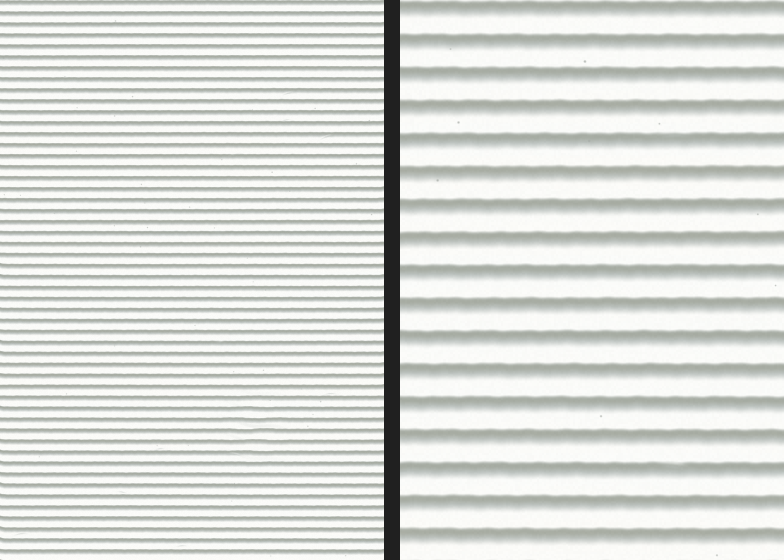
Left: the whole. Right: its middle third, enlarged.
A Shadertoy shader for this texture:

```glsl
const float RIDGES = 51.0;         // repeats down the sheet
const float PHASE = 0.26;          // offset of the first groove
const float GROOVE_TOP = -0.27;    // groove limits within one repeat
const float GROOVE_BOTTOM = 0.35;
const float EDGE_SOFT = 0.16;
const float WAVER = 0.006;         // drift of the grooves along x
const float ROUGHNESS = 0.018;
const float CURL_WIDTH = 0.004;    // bent ends at the sheet borders
const float CURL_LIFT = 0.12;
const float SPECK_CELLS = 90.0;
const float SPECK_SHARE = 0.012;
const int CREASES = 12;
const vec2 DENT_CENTRE = vec2(0.455, 0.235);
const vec2 DENT_SIZE = vec2(0.050, 0.060);

const vec3 PAPER = vec3(0.983, 0.984, 0.974);
const vec3 SHADE = vec3(0.740, 0.764, 0.750);
const vec3 DEEP = vec3(0.655, 0.675, 0.637);
const vec3 SPECK = vec3(0.64, 0.66, 0.64);

float hash(vec2 p) {
    vec3 q = fract(vec3(p.xyx) * 0.1031);
    q += dot(q, q.yzx + 33.33);
    return fract((q.x + q.y) * q.z);
}

// Layered sines along a ridge, different in each row
float ripple(float x, float row) {
    float phase = 6.283 * hash(vec2(row, 3.0));
    return sin(x * 127.0 + phase) * 0.2
         + sin(x * 263.0 + phase * 2.3) * 0.4
         + sin(x * 563.0 + phase * 4.1) * 0.4;
}

// Sparse round flecks, one candidate per cell
float specks(vec2 p, float pixel) {
    vec2 cell = floor(p * SPECK_CELLS);
    vec2 jitter = 0.25 + 0.5 * vec2(hash(cell + 17.0), hash(cell + 59.0));
    float radius = mix(0.0003, 0.0009, hash(cell + 83.0));
    float d = length(p - (cell + jitter) / SPECK_CELLS) - radius;
    return step(hash(cell + 5.0), SPECK_SHARE) * (1.0 - smoothstep(-pixel, pixel, d));
}

// Short curved folds: x is shadow, y is the lit side
vec2 creases(vec2 p, float aspect) {
    vec2 fold = vec2(0.0);
    for (int i = 0; i < CREASES; i++) {
        float id = float(i);
        vec2 centre = vec2(aspect * sqrt(hash(vec2(id, 11.0))), hash(vec2(id, 29.0)));
        vec2 d = p - centre;
        float len = mix(0.004, 0.010, hash(vec2(id, 41.0)));
        d.y += d.x * (hash(vec2(id, 53.0)) - 0.5) * 0.6 + d.x * d.x * 12.0;
        float along = exp(-d.x * d.x / (len * len));
        float across = d.y / 0.0012;
        fold.x += along * exp(-across * across);
        fold.y += along * exp(-(across - 2.0) * (across - 2.0));
    }
    return min(fold, 1.0);
}

void mainImage(out vec4 fragColor, in vec2 fragCoord) {
    float pixel = 1.0 / iResolution.y;
    float aspect = iResolution.x * pixel;
    vec2 p = fragCoord * pixel;

    // Ridge coordinate, running downward and centred on the groove
    float drift = WAVER * (sin(p.x * 7.0 + p.y * 5.0) + 0.6 * sin(p.x * 17.0 - p.y * 23.0));
    float y = (1.0 - p.y) * RIDGES + PHASE + drift;
    float row = floor(y);
    float t = y - row - 0.5;
    float rowTone = hash(vec2(row, 7.0));

    // Wear that bends the grooves
    vec2 fromDent = (p - DENT_CENTRE) / DENT_SIZE;
    float dent = exp(-dot(fromDent, fromDent));
    float leftCurl = exp(-p.x / CURL_WIDTH) * hash(vec2(row, 13.0)) * mix(1.0, 0.3, p.y);
    float rightCurl = exp(-(aspect - p.x) / CURL_WIDTH) * hash(vec2(row, 19.0)) * 0.5;
    t += (leftCurl + rightCurl) * CURL_LIFT;
    t += dent * 0.05 * sin(p.x * 75.0 + row * 1.7);
    t += ROUGHNESS * ripple(p.x, row);

    // Firm upper edge, slow fade below
    float soft = max(EDGE_SOFT, pixel * RIDGES);
    float rise = smoothstep(GROOVE_TOP, GROOVE_TOP + soft, t);
    float band = rise * (1.0 - smoothstep(0.05, GROOVE_BOTTOM, t));
    float core = rise * (1.0 - smoothstep(-0.09, 0.13, t));
    float wear = 1.0 - 0.08 * dent;
    vec3 color = mix(PAPER, SHADE, band * wear);
    color = mix(color, DEEP, core * wear * mix(0.96, 1.0, rowTone));

    // Folds: faint ones in the dent, short ones elsewhere
    float wrinkle = sin(fromDent.y * 13.0 + sin(p.x * 60.0) * 0.8 + fromDent.x * 2.0);
    color = mix(color, SHADE, dent * 0.15 * smoothstep(0.65, 1.0, wrinkle));
    vec2 fold = creases(p, aspect);
    color = mix(color, SHADE, fold.x * 0.4);
    color = mix(color, PAPER, fold.y * 0.35);

    // Flecks, row tint and fine grain
    color = mix(color, SPECK, specks(p, pixel) * 0.7);
    color += vec3(-0.002, 0.0, 0.002) * (rowTone - 0.5) * 2.0;
    color += (hash(floor(p * 700.0)) - 0.5) * 0.012;
    fragColor = vec4(clamp(color, 0.0, 1.0), 1.0);
}
```
